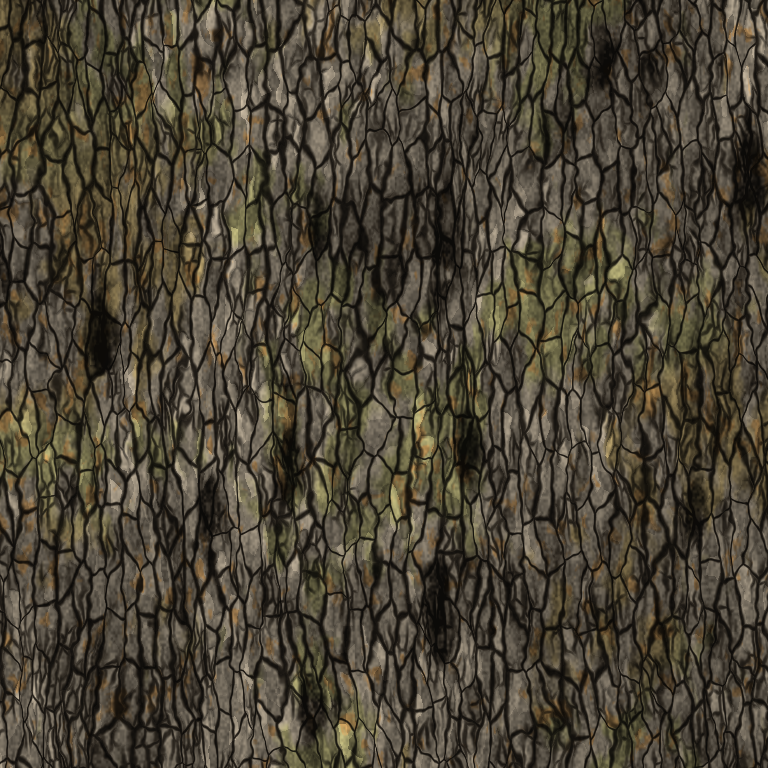
A Shadertoy shader for this texture:

```glsl
// Weathered tree bark: upright cracked plates, fine splinters, ochre lichen and dark hollows.

const vec2 PLATE_SCALE = vec2(46.0, 15.0);     // plates per canvas side
const vec2 SPLINTER_SCALE = vec2(98.0, 29.0);
const vec2 HOLLOW_SCALE = vec2(6.0, 4.0);
const float HOLLOW_CHANCE = 0.42;
const float PLATE_CRACK = 0.0042;              // widest crack, in canvas units
const float SPLINTER_CRACK = 0.0026;
const float BASE_TONE = 0.405;
const vec3 SHADOW_TINT = vec3(1.0, 0.87, 0.70);
const vec3 WOOD_TINT = vec3(1.0, 0.925, 0.805);
const vec3 OCHRE_TINT = vec3(1.05, 0.91, 0.58);
const vec3 MOSS_TINT = vec3(0.96, 0.93, 0.60);
const vec3 RUST_TINT = vec3(1.14, 0.84, 0.47);
const uint MIX = 1664525u;

vec2 hash2(vec2 cell) {
    uvec2 v = uvec2(ivec2(cell)) * MIX + 1013904223u;
    v.x += v.y * MIX;
    v.y += v.x * MIX;
    v ^= v >> 16u;
    v.x += v.y * MIX;
    v.y += v.x * MIX;
    v ^= v >> 16u;
    return vec2(v & 0xffffu) / 65535.0;
}

float noise(vec2 p) {
    vec2 i = floor(p), f = fract(p);
    f = f * f * (3.0 - 2.0 * f);
    float low = mix(hash2(i).x, hash2(i + vec2(1, 0)).x, f.x);
    float high = mix(hash2(i + vec2(0, 1)).x, hash2(i + vec2(1, 1)).x, f.x);
    return mix(low, high, f.y);
}

float fbm(vec2 p) {
    float sum = 0.0, weight = 0.533;
    for (int i = 0; i < 4; i++) {
        sum += weight * noise(p);
        p = p * 2.03 + 17.3;
        weight *= 0.5;
    }
    return sum;
}

vec2 wobble(vec2 p) {
    return vec2(noise(p), noise(p + 71.7)) - 0.5;
}

// Stretched Voronoi: x = distance to the border in canvas units, y = cell hash, zw = offset from centre
vec4 plates(vec2 p, vec2 scale) {
    vec2 q = p * scale, home = floor(q), f = q - home;
    vec2 nearCell = vec2(0), nearOffset = vec2(0);
    float nearest = 9.0;
    for (int y = -1; y <= 1; y++)
    for (int x = -1; x <= 1; x++) {
        vec2 cell = vec2(x, y);
        vec2 offset = cell + 0.08 + 0.84 * hash2(home + cell) - f;
        if (dot(offset, offset) < nearest) {
            nearest = dot(offset, offset);
            nearCell = cell;
            nearOffset = offset;
        }
    }
    float border = 1.0;
    for (int y = -2; y <= 2; y++)
    for (int x = -2; x <= 2; x++) {
        vec2 cell = nearCell + vec2(x, y);
        vec2 offset = cell + 0.08 + 0.84 * hash2(home + cell) - f;
        vec2 across = offset - nearOffset;
        if (dot(across, across) > 0.0001) {
            vec2 normal = normalize(across);
            border = min(border, dot(0.5 * (nearOffset + offset), normal) / length(normal * scale));
        }
    }
    return vec4(border, hash2(home + nearCell + 311.0).y, -nearOffset);
}

// Darkness of a crack whose width varies along its length
float crack(float border, float width, float pixel) {
    return 1.0 - smoothstep(width * 0.2, width + pixel, border);
}

// Scattered, upright, ragged hollows
float hollows(vec2 p) {
    vec2 q = p * HOLLOW_SCALE, home = floor(q);
    float ragged = 0.9 * (fbm(p * vec2(45.0, 28.0)) - 0.5), depth = 0.0;
    for (int y = -1; y <= 1; y++)
    for (int x = -1; x <= 1; x++) {
        vec2 cell = home + vec2(x, y), seed = hash2(cell + 53.0);
        vec2 offset = (q - cell - 0.1 - 0.8 * hash2(cell + 97.0)) / vec2(0.17, 0.34);
        float size = mix(0.5, 1.05, seed.y);
        float inside = 1.0 - smoothstep(0.35, 1.25, length(offset) / size + ragged * 1.6);
        depth = max(depth, inside * step(seed.x, HOLLOW_CHANCE));
    }
    return depth;
}

void mainImage(out vec4 fragColor, in vec2 fragCoord) {
    vec2 p = fragCoord / iResolution.y;
    float pixel = 1.0 / iResolution.y;

    // Bend the grain at three sizes
    vec2 grain = p + 0.035 * wobble(p * vec2(9.0, 4.0)) + 0.011 * wobble(p * vec2(48.0, 22.0));
    grain += 0.0045 * wobble(p * vec2(140.0, 90.0));
    vec4 plate = plates(grain, PLATE_SCALE);
    vec4 splinter = plates(grain + 0.37, SPLINTER_SCALE);

    // Wood tone: broad patches, plates, fibres and grit
    float patches = fbm(p * vec2(6.0, 4.5) + 5.0);
    float fibre = noise(grain * vec2(190.0, 42.0));
    float grit = noise(p * vec2(330.0, 250.0));
    float tone = BASE_TONE + 0.26 * (patches - 0.5) + 0.11 * (plate.y - 0.5) + 0.12 * (splinter.y - 0.5);
    tone += 0.15 * (fibre - 0.5) + 0.15 * (grit - 0.5) - 0.05 * plate.z + 0.03 * plate.w;
    tone += 0.15 * smoothstep(0.72, 1.0, splinter.y) * smoothstep(0.42, 0.65, patches);

    // Cracks and hollows
    float opening = smoothstep(0.2, 0.8, noise(p * vec2(32.0, 17.0)));
    float fineOpening = smoothstep(0.3, 0.85, noise(p * vec2(55.0, 24.0) + 40.0));
    float dark = 0.80 * crack(plate.x, PLATE_CRACK * mix(0.25, 1.0, opening), pixel);
    dark = max(dark, 0.68 * fineOpening * crack(splinter.x, SPLINTER_CRACK, pixel));
    float hollow = hollows(p);
    tone *= (1.0 - dark) * (1.0 - hollow * mix(0.85, 0.4, grit * fibre));

    // Lichen, moss and rust stains
    float stain = 0.6 * fbm(grain * vec2(38.0, 17.0) + 9.0) + 0.4 * noise(p * vec2(7.0, 5.0) + 23.0);
    vec3 tint = mix(SHADOW_TINT, WOOD_TINT, smoothstep(0.12, 0.36, tone));
    vec3 lichen = mix(OCHRE_TINT, MOSS_TINT, smoothstep(0.4, 0.6, noise(p * 5.0 + 60.0)));
    tint = mix(tint, lichen, 0.85 * smoothstep(0.49, 0.64, stain));
    float rust = smoothstep(0.62, 0.78, fbm(grain * vec2(75.0, 38.0) + 31.0) + 0.25 * (stain - 0.5));
    tint = mix(tint, RUST_TINT, 0.75 * rust);

    fragColor = vec4(clamp(max(tone, 0.045) * tint, 0.0, 1.0), 1.0);
}
```
